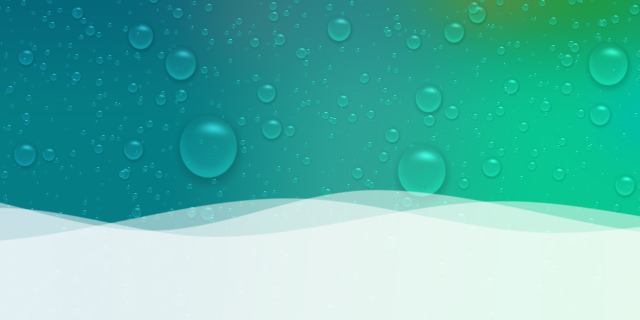
Reproduce this background procedurally as a Shadertoy shader.

```glsl
#define VEIL_ALPHA 0.54
#define DROP_LIFT 0.30
#define SHADOW_DEPTH 0.17
#define HIGHLIGHT 0.36
#define SPARSITY 0.34
#define DROP_STRETCH 0.92

const vec3 DEEP_TEAL = vec3(0.02, 0.49, 0.52);
const vec3 SOFT_TEAL = vec3(0.17, 0.64, 0.59);
const vec3 MINT = vec3(0.03, 0.78, 0.57);
const vec3 LEAF = vec3(0.12, 0.60, 0.25);
const vec3 OLIVE = vec3(0.36, 0.56, 0.26);
const vec3 AQUA = vec3(0.00, 0.74, 0.67);

// Large drops: centre x, centre y, radius
const int LARGE_COUNT = 15;
const vec3 LARGE[LARGE_COUNT] = vec3[](
    vec3(0.651, 0.542, 0.089), vec3(1.318, 0.466, 0.074), vec3(1.901, 0.799, 0.060),
    vec3(0.565, 0.802, 0.047), vec3(0.440, 0.888, 0.038), vec3(1.060, 0.911, 0.036),
    vec3(1.339, 0.693, 0.040), vec3(1.419, 0.901, 0.031), vec3(0.078, 0.518, 0.034),
    vec3(0.833, 0.711, 0.028), vec3(0.849, 0.599, 0.030), vec3(0.417, 0.534, 0.030),
    vec3(1.875, 0.643, 0.031), vec3(1.536, 0.479, 0.028), vec3(1.953, 0.422, 0.030));

vec3 hash3(vec2 p) {
    vec3 q = fract(vec3(p.xyx) * vec3(0.1031, 0.1030, 0.0973));
    q += dot(q, q.yxz + 33.33);
    return fract((q.xxy + q.yzz) * q.zyx);
}

float glow(vec2 p, vec2 centre, vec2 size) {
    vec2 d = (p - centre) / size;
    return exp(-dot(d, d));
}

vec3 backdrop(vec2 p) {
    float lean = p.x + 0.12 * (0.65 - p.y);
    vec3 col = mix(DEEP_TEAL, SOFT_TEAL, smoothstep(0.50, 1.15, lean));
    col = mix(col, MINT, smoothstep(1.12, 1.72, lean));
    col *= 1.0 - vec3(0.10, 0.17, 0.07) * smoothstep(0.60, 1.05, p.y);
    col = mix(col, LEAF, 0.95 * glow(p, vec2(1.80, 1.04), vec2(0.36, 0.20)));
    col = mix(col, OLIVE, 0.75 * glow(p, vec2(1.53, 1.03), vec2(0.20, 0.13)));
    col = mix(col, AQUA, 0.8 * glow(p, vec2(2.02, 0.64), vec2(0.16, 0.14)));
    return col + vec3(0.12, 0.03, 0.0) * glow(p, vec2(0.76, 0.98), vec2(0.22, 0.20));
}

// Signed gap between a point and the nearest large drop
float largeGap(vec2 p) {
    float gap = 10.0;
    for (int i = 0; i < LARGE_COUNT; i++)
        gap = min(gap, length(p - LARGE[i].xy) - LARGE[i].z);
    return gap;
}

// Shadow, lens body, bright lower rim and upper highlight
vec3 addDrop(vec3 col, vec2 offset, float radius, vec3 tint, float pixel) {
    vec2 q = offset * vec2(1.0, DROP_STRETCH) / radius;
    float r = length(q);
    float edge = pixel / radius;
    float inside = 1.0 - smoothstep(1.0 - edge, 1.0 + edge, r);
    float shade = 1.0 - smoothstep(0.80, 1.35, length(q - vec2(0.04, -0.12)));
    col *= 1.0 - SHADOW_DEPTH * shade;
    float lower = smoothstep(-0.5, 1.0, -q.y);
    float rim = smoothstep(0.55, 0.95, r);
    vec3 body = mix(col * 1.16, tint, DROP_LIFT * (0.55 + lower * (0.4 + rim)));
    body *= 1.0 - 0.12 * rim * smoothstep(0.1, 0.9, q.y);
    float shine = glow(q, vec2(0.20, 0.60 - 0.25 * q.x * q.x), vec2(0.42, 0.17));
    body += HIGHLIGHT * shine * vec3(0.35, 0.75, 0.80);
    return mix(col, body, inside);
}

vec3 scatterDrops(vec3 col, vec2 p, vec3 tint, float pixel) {
    for (int layer = 0; layer < 4; layer++) {
        float level = float(layer);
        float cell = 0.145 * pow(0.70, level);
        float turn = 0.35 + 0.6 * level;
        mat2 spin = mat2(cos(turn), sin(turn), -sin(turn), cos(turn));
        vec2 grid = spin * p / cell + 17.0 * level;
        vec2 id = floor(grid);
        vec3 rnd = hash3(id + 41.0 * level);
        vec3 pick = hash3(id + 97.3 + 13.0 * level);
        float size = mix(0.065, 0.185, pick.x * pick.x);
        vec2 spot = 0.5 + (rnd.xy - 0.5) * (1.0 - 3.0 * size);
        vec2 offset = ((grid - id - spot) * spin) * cell;
        float radius = size * cell;
        float gap = largeGap(p - offset);
        if (layer == 3) gap = abs(gap);
        if (rnd.z > SPARSITY && gap > 1.5 * radius)
            col = addDrop(col, offset, radius, tint, pixel);
    }
    return col;
}

// Wave height: three eased rises between four knots
float swell(float u, float start, vec4 knots, vec3 rise) {
    return start + rise.x * smoothstep(knots.x, knots.y, u)
                 + rise.y * smoothstep(knots.y, knots.z, u)
                 + rise.z * smoothstep(knots.z, knots.w, u);
}

void mainImage(out vec4 fragColor, in vec2 fragCoord) {
    float pixel = 1.0 / iResolution.y;
    float u = fragCoord.x / iResolution.x;
    vec2 p = vec2(2.0 * u, fragCoord.y * pixel);

    // Wet glass
    vec3 col = backdrop(p);
    vec3 tint = mix(vec3(0.08, 0.68, 0.80), vec3(0.12, 0.93, 0.76), smoothstep(0.0, 0.7, u));
    for (int i = 0; i < LARGE_COUNT; i++)
        col = addDrop(col, p - LARGE[i].xy, LARGE[i].z, tint, pixel);
    col = scatterDrops(col, p, tint, pixel);

    // Translucent overlapping waves
    vec3 heights = vec3(
        swell(u, 0.412, vec4(-0.15, 0.234, 0.586, 1.12), vec3(-0.133, 0.127, -0.150)),
        swell(u, 0.350, vec4(0.0, 0.335, 0.79, 1.20), vec3(-0.090, 0.111, -0.090)),
        swell(u, 0.243, vec4(-0.06, 0.45, 0.87, 1.25), vec3(0.137, -0.108, 0.070)));
    vec3 veil = mix(vec3(0.98, 0.985, 1.0), vec3(0.99, 1.0, 0.97), u);
    for (int i = 0; i < 3; i++) {
        float cover = 1.0 - smoothstep(-pixel, pixel, p.y - heights[i]);
        col = mix(col, veil, VEIL_ALPHA * cover);
    }
    fragColor = vec4(clamp(col, 0.0, 1.0), 1.0);
}
```
